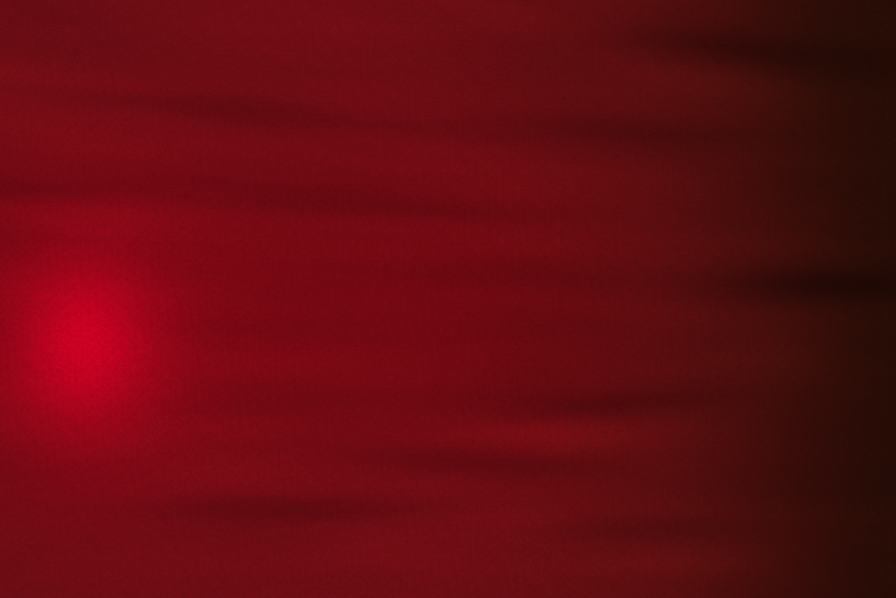
Write a Shadertoy shader that draws this background.

```glsl
// Soft red cloth fading to dark brown on the right, lit by a crimson glow.
// A horizontal colour ramp is shaded by stretched noise and long soft folds,
// then a two-part radial glow and a fine grain are added.
#define GLOW_CENTER vec2(0.140, 0.425)
#define GLOW_CORE 0.110
#define GLOW_HALO 0.215
#define STREAK_SCALE vec2(2.2, 15.0)
#define STREAK_DEPTH 0.11
#define FOLD_DEPTH 0.15
#define GRAIN_CELLS 340.0
#define GRAIN_DEPTH 0.050

const vec3 WINE    = vec3(0.435, 0.052, 0.080);
const vec3 MAROON  = vec3(0.350, 0.056, 0.060);
const vec3 BROWN   = vec3(0.150, 0.048, 0.022);
const vec3 CRIMSON = vec3(0.820, 0.000, 0.140);

float hash(vec2 p) {
    return fract(sin(dot(p, vec2(127.1, 311.7))) * 43758.545);
}

float noise(vec2 p) {
    vec2 i = floor(p), f = fract(p);
    f = f * f * (3.0 - 2.0 * f);
    return mix(mix(hash(i), hash(i + vec2(1, 0)), f.x),
               mix(hash(i + vec2(0, 1)), hash(i + vec2(1, 1)), f.x), f.y);
}

// Layered noise in the range -1 to 1.
float fbm(vec2 p) {
    float sum = 0.0, amp = 0.55;
    for (int i = 0; i < 3; i++) {
        sum += amp * (2.0 * noise(p) - 1.0);
        p = p * vec2(1.9, 1.8) + 17.3;
        amp *= 0.5;
    }
    return sum;
}

// Soft elongated band; slope tilts it along its length.
float fold(vec2 p, vec2 center, vec2 size, float slope) {
    vec2 d = p - center;
    d.y -= slope * d.x;
    d /= size;
    return exp(-dot(d, d));
}

// Signed shading: dark folds are negative, raised cloth is positive.
float folds(vec2 p) {
    float dark = fold(p, vec2(0.49, 0.150), vec2(0.26, 0.025), 0.00)
               + fold(p, vec2(0.80, 0.230), vec2(0.28, 0.025), -0.06)
               + fold(p, vec2(1.08, 0.120), vec2(0.17, 0.024), 0.03)
               + fold(p, vec2(1.06, 0.325), vec2(0.20, 0.025), 0.08)
               + fold(p, vec2(1.38, 0.522), vec2(0.20, 0.030), 0.00) * 1.8
               + fold(p, vec2(1.20, 0.920), vec2(0.20, 0.026), -0.14) * 1.3
               + fold(p, vec2(1.09, 0.775), vec2(0.18, 0.028), -0.10)
               + fold(p, vec2(0.40, 0.815), vec2(0.35, 0.022), -0.10) * 0.7
               + fold(p, vec2(0.08, 0.680), vec2(0.24, 0.025), -0.04)
               + fold(p, vec2(0.66, 0.648), vec2(0.30, 0.025), -0.05) * 0.7;
    float raised = fold(p, vec2(0.16, 0.640), vec2(0.16, 0.035), -0.05)
                 + fold(p, vec2(0.94, 0.275), vec2(0.16, 0.035), -0.05)
                 + fold(p, vec2(1.32, 0.415), vec2(0.12, 0.045), 0.00) * 1.4
                 + fold(p, vec2(1.24, 0.850), vec2(0.16, 0.045), -0.15)
                 + fold(p, vec2(1.36, 0.620), vec2(0.12, 0.040), 0.00)
                 + fold(p, vec2(1.20, 0.060), vec2(0.24, 0.035), 0.05);
    return 0.7 * raised - dark;
}

void mainImage(out vec4 fragColor, in vec2 fragCoord) {
    vec2 uv = fragCoord / iResolution.xy;
    vec2 p = vec2(uv.x * 1.5, uv.y);

    // Cloth: wine to maroon to brown, darkening sooner near the top.
    float x = p.x + 0.07 * smoothstep(0.5, 1.0, p.y);
    vec3 color = mix(WINE, MAROON, smoothstep(0.60, 1.25, x));
    color = mix(color, BROWN, smoothstep(1.06, 1.54, x));

    // Purer red through the middle, duller toward top and bottom.
    float middle = exp(-pow((p.y - 0.48) / 0.30, 2.0));
    middle *= 1.0 - smoothstep(0.7, 1.3, p.x);
    color += middle * vec3(0.025, -0.020, -0.008);

    // Streaks sag to the right in the upper half and level out below.
    float sag = 0.11 * smoothstep(0.25, 0.8, p.y);
    float streaks = fbm(vec2(p.x, p.y + sag * p.x) * STREAK_SCALE);
    color *= 1.0 + STREAK_DEPTH * streaks + FOLD_DEPTH * folds(p);

    // Crimson glow with a bright core and a wide halo.
    float r = length((p - GLOW_CENTER) * vec2(1.0, 0.88));
    float glow = 0.63 * exp(-pow(r / GLOW_CORE, 2.0))
               + 0.31 * exp(-pow(r / GLOW_HALO, 2.0));
    color = mix(color, CRIMSON, glow);

    // Fine grain.
    float grain = noise(p * GRAIN_CELLS) - 0.5;
    color *= 1.0 + 2.0 * GRAIN_DEPTH * grain;

    fragColor = vec4(clamp(color, 0.0, 1.0), 1.0);
}
```
